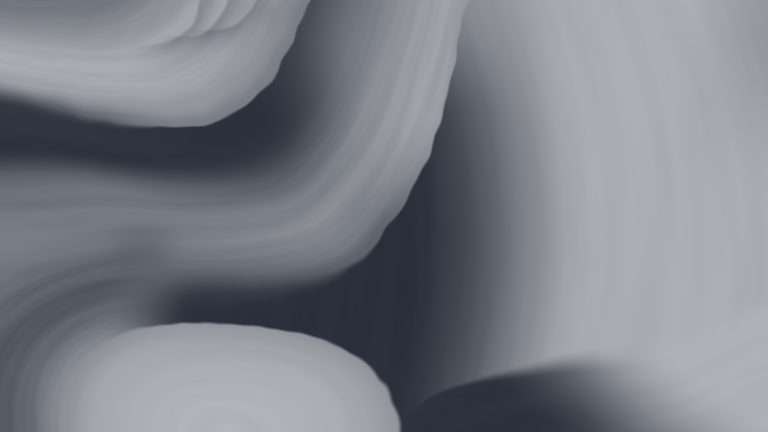
Give the GLSL for this background, as a Shadertoy shader.

```glsl
// Soft grey folds of draped cloth or carved stone with deep slate valleys.
// Layers are painted back to front: each has a spline edge and a spline tone
// profile across its width, with gradient noise stretched along the folds.

const int KNOTS = 9;

// Catmull-Rom curve through evenly spaced knots, t from 0 to 1
float spline(float t, float k[KNOTS]) {
    float s = clamp(t, 0.0, 1.0) * float(KNOTS - 1);
    int i = min(int(s), KNOTS - 2);
    float f = s - float(i);
    float a = k[max(i - 1, 0)], b = k[i], c = k[i + 1], d = k[min(i + 2, KNOTS - 1)];
    return b + 0.5 * f * (c - a + f * (2.0 * a - 5.0 * b + 4.0 * c - d
             + f * (3.0 * (b - c) + d - a)));
}

vec2 hashGradient(vec2 cell) {
    float h = fract(sin(dot(cell, vec2(127.1, 311.7))) * 43758.5);
    return vec2(cos(6.2832 * h), sin(6.2832 * h));
}

float gradientNoise(vec2 p) {
    vec2 i = floor(p), f = fract(p), e = vec2(0.0, 1.0);
    vec2 w = f * f * f * (f * (f * 6.0 - 15.0) + 10.0);
    float low = mix(dot(hashGradient(i), f), dot(hashGradient(i + e.yx), f - e.yx), w.x);
    float high = mix(dot(hashGradient(i + e), f - e), dot(hashGradient(i + 1.0), f - 1.0), w.x);
    return mix(low, high, w.y);
}

// Fine grain running along a fold, finer across it
float streaks(float along, float across) {
    return gradientNoise(vec2(along * 2.0, across * 9.0))
         + 0.5 * gradientNoise(vec2(along * 4.0 + 7.0, across * 24.0));
}

float cover(float inside, float softness) {
    return smoothstep(-softness, softness, inside);
}

// Pale slope on the right, falling into the central valley
float slopeTone(vec2 p) {
    float bend = 1.17 - 0.35 * (p.y - 0.45) * (p.y - 0.45);
    float s = p.x - bend;
    float tone = mix(0.165, 0.665, smoothstep(-0.23, 0.23, s));
    tone = mix(tone, 0.58, 0.6 * smoothstep(0.72, 1.0, p.y) * (1.0 - smoothstep(1.1, 1.4, p.x)));
    tone -= 0.08 * smoothstep(1.56, 1.8, p.x) * smoothstep(0.5, 0.95, p.y);
    return tone + 0.018 * streaks(p.y, s * 2.0);
}

// Rounded hill at the lower right: x is its tone, y its coverage
vec2 hill(vec2 p) {
    float crest = spline((p.x - 0.889) / 0.889, float[KNOTS](
        0.0, 0.083, 0.12, 0.143, 0.166, 0.175, 0.2, 0.245, 0.296));
    float depth = crest - p.y;
    float lit = p.x - 1.204 - 0.9 * depth;
    float tone = mix(0.175, 0.68, smoothstep(-0.09, 0.34, lit));
    float softness = mix(0.006, 0.04, smoothstep(1.0, 1.5, p.x));
    return vec2(tone + 0.012 * streaks(p.x, depth * 3.0), cover(depth, softness));
}

// Broad S-shaped band; t runs from its inner valley to its outer rim
float bandTone(float along, float t) {
    float left = spline(t, float[KNOTS](0.19, 0.19, 0.19, 0.38, 0.44, 0.47, 0.46, 0.39, 0.24));
    float bend = spline(t, float[KNOTS](0.17, 0.17, 0.20, 0.30, 0.43, 0.51, 0.52, 0.46, 0.36));
    float top = spline(t, float[KNOTS](0.28, 0.35, 0.42, 0.48, 0.53, 0.57, 0.60, 0.615, 0.58));
    float tone = mix(left, bend, smoothstep(0.8, 1.3, along));
    tone = mix(tone, top, smoothstep(1.3, 1.75, along));
    return tone + 0.035 * streaks(along, t * 1.5) * smoothstep(0.2, 0.5, t);
}

// Upper left swell with small nested folds near the top
float swellTone(vec2 p, float along, float depth) {
    float tone = spline(depth / 0.6, float[KNOTS](
        0.47, 0.56, 0.62, 0.65, 0.65, 0.60, 0.53, 0.47, 0.43));
    float shade = (1.0 - smoothstep(0.75, 1.15, along)) * (1.0 - smoothstep(0.0, 0.16, depth));
    tone -= 0.27 * shade;
    for (int i = 0; i < 3; i++) {
        float n = float(i);
        vec2 q = p - vec2(0.34 + 0.065 * n, 1.02);
        float rim = length(q * vec2(1.0, 1.0 + 0.2 * n)) - 0.13;
        rim += 0.012 * gradientNoise(p * 14.0 + n);
        float shadow = cover(rim, 0.006) * exp(-max(rim, 0.0) * 28.0);
        tone -= 0.13 * shadow * smoothstep(-0.06, 0.1, q.x);
    }
    return tone + 0.025 * streaks(along, depth * 3.0);
}

// Lower left mound and the drapes around it: x is tone, y coverage
vec2 mound(vec2 p) {
    vec2 q = abs(vec2(p.x - 0.532, p.y + 0.06 * (p.x - 0.44)) / vec2(0.394, 0.255));
    float ring = pow(pow(q.x, 2.5) + pow(q.y, 2.5), 0.4);
    float drape = spline((ring - 0.2) / 1.8, float[KNOTS](
        0.69, 0.68, 0.66, 0.61, 0.45, 0.33, 0.37, 0.43, 0.46));
    drape += 0.045 * streaks(p.x + p.y, ring * 1.3) * smoothstep(0.7, 1.2, ring);
    float dome = 0.69 - 0.12 * ring * ring * ring + 0.015 * streaks(p.x, ring);
    float rightSide = smoothstep(0.22, 0.45, p.x);
    float rim = 1.0 - ring + 0.02 * gradientNoise(p * 22.0);
    float coverage = mix(1.0 - smoothstep(1.5, 2.0, ring), cover(rim, 0.018), rightSide);
    return vec2(mix(drape, dome, rightSide), coverage);
}

vec3 slate(float tone) {
    return vec3(tone, tone + 0.022 - 0.015 * tone, tone + 0.08 - 0.075 * tone);
}

void mainImage(out vec4 fragColor, in vec2 fragCoord) {
    vec2 p = fragCoord / iResolution.y;
    p.x *= 1.7778 * iResolution.y / iResolution.x;

    // Diagonal axes follow the sweep of the band
    float along = p.x + p.y, across = p.x - p.y;
    float step01 = (along - 0.324) / 1.759;
    float outer = spline(step01, float[KNOTS](
        -0.15, 0.0, 0.14, 0.324, 0.433, 0.414, 0.347, 0.225, 0.09));
    float inner = spline(step01, float[KNOTS](
        -1.25, -1.0, -0.748, -0.44, -0.225, -0.185, -0.25, -0.347, -0.45));
    float ripple = 0.012 * gradientNoise(p * 18.0);

    // Paint from back to front
    float tone = slopeTone(p);
    vec2 layer = hill(p);
    tone = mix(tone, layer.x, layer.y);
    float bandSoftness = mix(0.08, 0.006, smoothstep(0.8, 1.3, along));
    float t = (across - inner) / (outer - inner);
    tone = mix(tone, bandTone(along, t), cover(outer - across + ripple, bandSoftness));
    layer = mound(p);
    tone = mix(tone, layer.x, layer.y);
    float depth = inner - across + ripple;
    float swellSoftness = mix(0.05, 0.006, smoothstep(0.75, 1.15, along));
    tone = mix(tone, swellTone(p, along, depth), cover(depth, swellSoftness));

    fragColor = vec4(slate(tone), 1.0);
}
```
